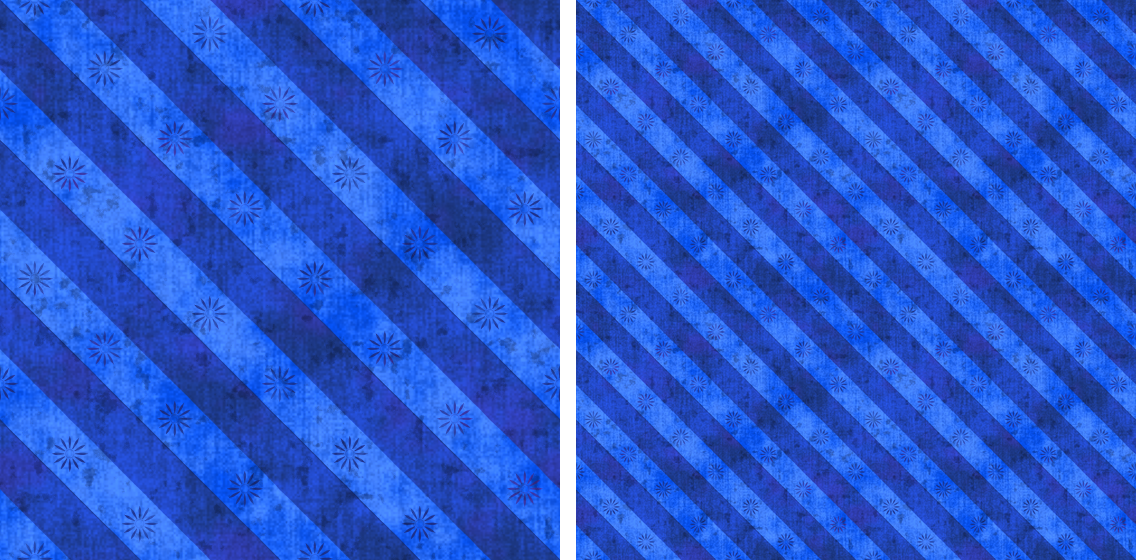
Left: one tile. Right: repeated 2 by 2.
A Shadertoy shader for this pattern:

```glsl
const float STRIPES = 4.0;
const float BAND_HALF = 0.2525;   // half width of a light band, in stripe periods
const float PETALS = 12.0;
const float TAU = 6.2831853;

float hash(vec2 cell, float seed) {
    uvec3 n = uvec3(cell, seed) * uvec3(1597u, 3571u, 9349u);
    uint h = (n.x ^ (n.y << 8) ^ n.z) * 747796405u + n.y;
    h = (h ^ (h >> 15)) * 2246822519u;
    h = (h ^ (h >> 13)) * 3266489917u;
    return float((h ^ (h >> 16)) & 65535u) / 65535.0;
}

// Value noise that wraps after one canvas
float noise(vec2 uv, vec2 cells, float seed) {
    vec2 p = uv * cells;
    vec2 i = floor(p), f = p - i;
    f = f * f * (3.0 - 2.0 * f);
    vec2 a = mod(i, cells), b = mod(i + 1.0, cells);
    return mix(mix(hash(a, seed), hash(vec2(b.x, a.y), seed), f.x),
               mix(hash(vec2(a.x, b.y), seed), hash(b, seed), f.x), f.y);
}

float fbm(vec2 uv, vec2 cells, float seed) {
    float sum = 0.0, weight = 0.5;
    for (int octave = 0; octave < 5; octave++) {
        sum += weight * noise(uv, cells, seed + float(octave));
        cells *= 2.0;
        weight *= 0.55;
    }
    return sum / 1.055;
}

float coverage(float dist, float pixel) {
    return 1.0 - smoothstep(-0.7 * pixel, 0.7 * pixel, dist);
}

// Signed offset to the nearest whole number
float centred(float x) {
    return fract(x + 0.5) - 0.5;
}

// Ring of slim petals, pointed at both ends
float petalRing(vec2 p, float inner, float outer, float pixel) {
    float sector = TAU / PETALS;
    float angle = centred(atan(p.y, p.x) / sector) * sector;
    vec2 q = length(p) * vec2(cos(angle), sin(angle));
    float along = clamp((q.x - inner) / (outer - inner), 0.0, 1.0);
    float halfWidth = 0.0021 * smoothstep(-0.35, 0.6, along) * (1.0 - smoothstep(0.65, 1.1, along));
    float dist = max(abs(q.y) - halfWidth, max(inner - q.x, q.x - outer));
    return coverage(dist, pixel);
}

// Centre of the nearest flower; neighbouring bands are shifted by half a step
vec2 flowerOffset(vec2 diagonal) {
    float band = floor(diagonal.x);
    vec2 d = vec2(fract(diagonal.x) - 0.257, centred(diagonal.y - 0.24 - 0.5 * band));
    return vec2(d.x + d.y, d.x - d.y) / (2.0 * STRIPES);
}

void mainImage(out vec4 fragColor, in vec2 fragCoord) {
    vec2 uv = fragCoord / iResolution.xy;
    float pixel = 1.0 / iResolution.y;
    vec2 diagonal = STRIPES * vec2(uv.x + uv.y, uv.x - uv.y);
    float toCanvas = 1.0 / (STRIPES * sqrt(2.0));

    // Cloth and wear layers
    float clouds = fbm(uv, vec2(5.0), 1.0);
    float blotches = fbm(uv, vec2(24.0), 11.0);
    float grain = noise(uv, vec2(250.0), 21.0) - 0.5;
    float warp = noise(uv, vec2(210.0, 14.0), 31.0) - 0.5;
    float weft = noise(uv, vec2(18.0, 190.0), 41.0) - 0.5;
    float purple = smoothstep(0.45, 0.75, fbm(uv, vec2(7.0, 9.0), 51.0));
    float scuffs = smoothstep(0.60, 0.78, fbm(uv, vec2(44.0), 61.0));
    float thread = 0.20 * warp + 0.10 * weft + 0.20 * grain;
    float tone = 0.5 + 1.5 * (clouds - 0.5) + 0.9 * (blotches - 0.5) + thread;
    tone = smoothstep(0.0, 1.0, tone);

    // Diagonal bands
    vec3 light = mix(vec3(0.02, 0.31, 0.93), vec3(0.27, 0.51, 1.0), tone);
    vec3 dark = mix(vec3(0.11, 0.22, 0.52), vec3(0.14, 0.30, 0.82), tone);
    dark = mix(dark, vec3(0.23, 0.22, 0.70), 0.55 * purple);
    float wobble = 0.012 * (blotches - 0.5);
    float bandDist = abs(centred(diagonal.x + wobble - BAND_HALF)) - BAND_HALF;
    vec3 colour = mix(dark, light, coverage(bandDist * toCanvas, pixel));

    // Thin shaded seam on the lower edge of each light band
    float seamDist = abs(centred(diagonal.x + wobble)) * toCanvas;
    float seam = coverage(seamDist - 0.0009, pixel);
    colour = mix(colour, vec3(0.08, 0.16, 0.45), seam * (0.45 + 0.5 * blotches));

    // Flowers with unevenly worn ink and a faint hub
    vec2 flower = flowerOffset(diagonal);
    float petals = petalRing(flower, 0.010, 0.0315, pixel);
    float hub = coverage(abs(length(flower) - 0.0075) - 0.0009, pixel);
    float ink = clamp(0.78 + 1.0 * (0.5 - blotches) + 0.4 * grain, 0.35, 0.95);
    vec3 inkColour = mix(vec3(0.11, 0.17, 0.50), vec3(0.25, 0.19, 0.62), purple);
    colour = mix(colour, inkColour, max(petals, 0.35 * hub) * ink);

    // Dark scuffs and fine weave
    colour *= 1.0 - 0.24 * scuffs;
    colour *= 1.0 + 0.16 * grain + 0.09 * warp + 0.05 * weft;
    fragColor = vec4(clamp(colour, 0.0, 1.0), 1.0);
}
```
